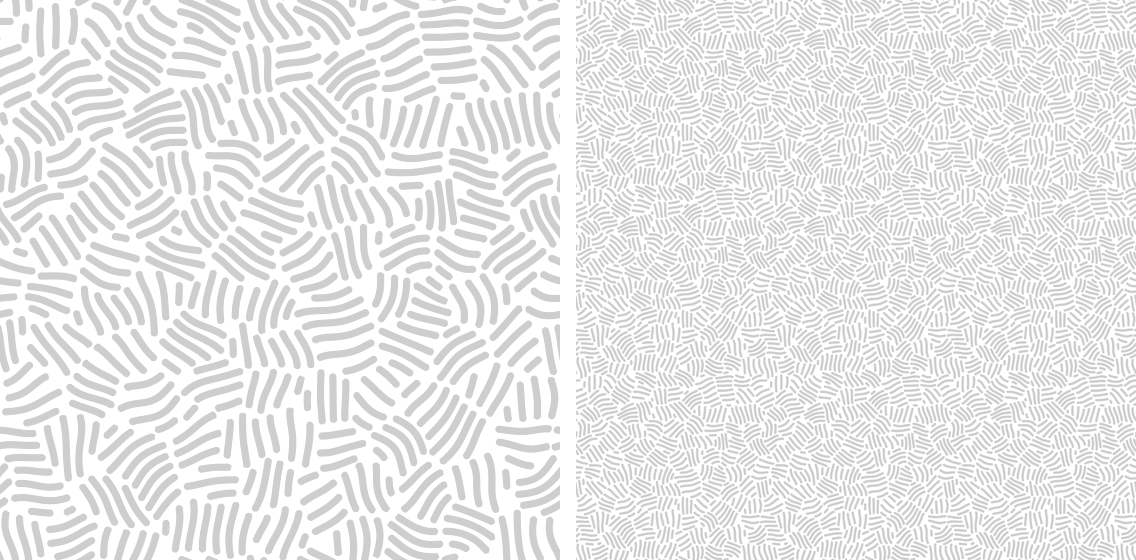
Left, the tile; right, the same tile 3 across and 3 down.
This pattern is drawn by a three.js fragment shader. Its source:

```glsl
// Short round-ended grey strokes packed in small parallel groups on white.
// Each Voronoi cell of a wrapping staggered grid is filled with parallel segments
// clipped to the cell; transverse waves bend them while their width stays constant.
varying vec2 vUv;

const vec2 GRID = vec2(10.0, 12.0); // cells across and up, rows staggered
const float RADIUS = 0.0064;        // half the stroke width

vec2 hash2(vec2 p) {
  return fract(sin(vec2(dot(p, vec2(127.1, 311.7)), dot(p, vec2(269.5, 183.3)))) * 43758.5453);
}

// Area-preserving bend: a sum of transverse waves with whole-number frequencies.
vec2 warp(vec2 p) {
  vec2 shift = vec2(0.0);
  for (int i = 0; i < 8; i++) {
    vec2 rnd = hash2(vec2(float(i), 5.0));
    float angle = 0.3 + float(i) * 0.3927;
    vec2 wave = floor((5.0 + 4.0 * rnd.x) * vec2(cos(angle), sin(angle)) + 0.5);
    vec2 across = normalize(vec2(-wave.y, wave.x));
    shift += across * sin(6.2831853 * (dot(wave, p) + rnd.y));
  }
  return p + 0.0037 * shift;
}

vec2 cellCentre(vec2 cell) {
  vec2 jitter = hash2(mod(cell + 0.5, GRID)) - 0.5;
  float stagger = mod(cell.y + 0.5, 2.0) > 1.0 ? 0.25 : -0.25;
  return (cell + 0.5 + vec2(stagger, 0.0) + 0.62 * jitter) / GRID;
}

// Vector from p to the middle line of the nearest stroke.
vec2 toStroke(vec2 p) {
  // Nearest cell
  vec2 base = floor(p * GRID);
  vec2 home = base;
  float nearest = 9.0;
  for (int j = -1; j <= 1; j++) {
    for (int i = -1; i <= 1; i++) {
      vec2 cell = base + vec2(float(i), float(j));
      float dist = distance(p, cellCentre(cell));
      if (dist < nearest) { nearest = dist; home = cell; }
    }
  }
  vec2 centre = cellCentre(home);

  // Run the strokes along the border to one of the close neighbours
  vec2 links[25];
  vec2 normal = vec2(0.0, 1.0);
  float best = 9.0;
  for (int k = 0; k < 25; k++) {
    float column = floor(mod(float(k) + 0.5, 5.0));
    vec2 offset = vec2(column, floor((float(k) + 0.5) / 5.0)) - 2.0;
    links[k] = cellCentre(home + offset) - centre;
    float pick = hash2(mod(home + 0.5, GRID) + offset * 17.3).x;
    float score = length(links[k]) * (0.7 + 0.9 * pick);
    if (k != 12 && score < best) { best = score; normal = normalize(links[k]); }
  }
  vec2 along = vec2(-normal.y, normal.x);

  // Fit a whole number of strokes across the cell
  float low = 1.0;
  float high = 1.0;
  for (int k = 0; k < 25; k++) {
    float side = dot(links[k], normal);
    float reach = 0.5 * dot(links[k], links[k]) / max(abs(side), 0.0001);
    if (k != 12 && side > 0.0) high = min(high, reach);
    if (k != 12 && side < 0.0) low = min(low, reach);
  }
  float spacing = (low + high) / max(1.0, floor((low + high) / 0.0248 + 0.5));
  vec2 local = p - centre;
  float row = (floor((dot(local, normal) + low) / spacing) + 0.5) * spacing - low;

  // Clip the stroke to the cell, leaving a margin to its borders
  float start = -1.0;
  float end = 1.0;
  for (int k = 0; k < 25; k++) {
    if (k != 12) {
      vec2 facing = normalize(links[k]);
      float room = 0.5 * length(links[k]) - 0.0097 - row * dot(normal, facing);
      float slope = dot(along, facing);
      if (slope > 0.0) end = min(end, room / max(slope, 0.0001));
      else start = max(start, room / min(slope, -0.0001));
    }
  }
  if (end - start < 0.006) return vec2(1.0);
  float t = clamp(dot(local, along), start, end);
  return row * normal + t * along - local;
}

void main() {
  vec2 p = warp(vUv);
  vec2 gap = toStroke(p);

  // Undo the stretch of the warp so that strokes keep an even width
  const float STEP = 0.001;
  vec2 stretchX = (warp(vUv + vec2(STEP, 0.0)) - p) / STEP;
  vec2 stretchY = (warp(vUv + vec2(0.0, STEP)) - p) / STEP;
  float dist = length(gap);
  vec2 dir = gap / max(dist, 0.00001);
  float stretch = length(vec2(dot(dir, stretchX), dot(dir, stretchY)));
  dist = dist / max(stretch, 0.3) - RADIUS;

  float ink = 1.0 - smoothstep(-0.0011, 0.0011, dist);
  gl_FragColor = vec4(mix(vec3(1.0), vec3(0.807), ink), 1.0);
}
```
